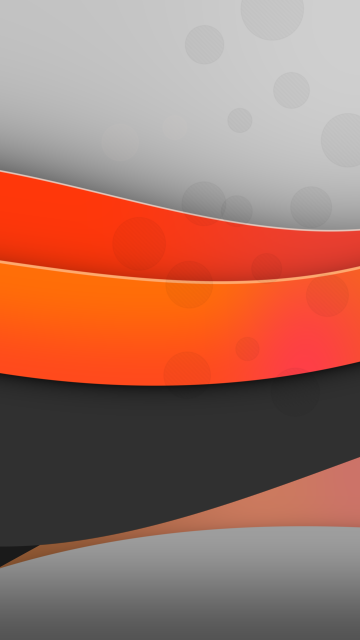
This background is drawn by a Shadertoy shader. Its source:

```glsl
// Draws layered flowing ribbons in grey, red, orange and charcoal with faint hatched discs.

const vec3 RED = vec3(1.0, 0.215, 0.04);
const vec3 CRIMSON = vec3(0.93, 0.25, 0.19);
const vec3 ORANGE = vec3(1.0, 0.43, 0.03);
const vec3 CORAL = vec3(1.0, 0.29, 0.11);
const vec3 PINK = vec3(1.0, 0.23, 0.30);
const vec3 BRONZE = vec3(0.57, 0.35, 0.20);
const vec3 CLAY = vec3(0.80, 0.48, 0.37);
const vec3 CHARCOAL = vec3(0.19);
const vec3 PEACH = vec3(1.0, 0.68, 0.45);
const vec3 PALE = vec3(0.92, 0.84, 0.80);

// Cubic height curve: k.x + k.y x + k.z x^2 + k.w x^3
float curve(float x, vec4 k) {
    return k.x + x * (k.y + x * (k.z + x * k.w));
}

// Smooth coverage of the region where d is negative
float fill(float d, float px) {
    return smoothstep(px, -px, d);
}

// Brightness factor that dims close to an edge, at distance d
float shade(float d, float depth, float reach) {
    return 1.0 - depth * exp(-max(d, 0.0) / reach);
}

float glow(vec2 p, vec2 center, float radius) {
    vec2 q = (p - center) / radius;
    return exp(-dot(q, q));
}

float hash(float n) {
    return fract(sin(n * 127.1) * 43758.5);
}

// Signed tint of one disc: soft body, fine diagonal hatch, thin rim
float disc(vec2 p, vec2 center, float radius, float px) {
    float d = length(p - center) - radius;
    float hatch = 0.5 + 0.5 * sin((p.x + p.y) * 900.0);
    float rim = fill(abs(d) - 0.0008, px);
    return fill(d, px) * (0.8 + 0.3 * hatch) + 0.6 * rim;
}

// Discs spread on a golden-angle spiral, some lighter than the ground
vec3 addDiscs(vec3 color, vec2 p, float px) {
    for (int i = 0; i < 17; i++) {
        float n = float(i);
        float angle = n * 2.4 + 0.6;
        vec2 spread = vec2(0.052, 0.082) * sqrt(n);
        vec2 center = vec2(0.37, 0.67) + spread * vec2(cos(angle), sin(angle));
        float radius = mix(0.017, 0.05, hash(n + 3.0));
        float tint = disc(p, center, radius, px);
        bool isLight = hash(n + 41.0) > 0.78;
        color = isLight ? mix(color, PALE, 0.05 * tint) : color * (1.0 - 0.04 * tint);
    }
    return color;
}

void mainImage(out vec4 fragColor, in vec2 fragCoord) {
    vec2 uv = fragCoord / iResolution.xy;
    vec2 p = fragCoord / iResolution.y;
    float px = 0.75 / iResolution.y;

    // Heights above each ribbon edge
    float redD = uv.y - curve(uv.x, vec4(0.733, -0.105, -0.104, 0.117));
    float orangeD = uv.y - curve(uv.x, vec4(0.591, -0.082, 0.006, 0.067));
    float darkD = uv.y - curve(uv.x, vec4(0.417, -0.089, 0.096, 0.011));
    float underD = uv.y - curve(uv.x, vec4(0.146, -0.001, 0.216, -0.075));
    float clayD = max(underD, uv.y - (0.114 + 0.31 * uv.x));
    float floorD = uv.y - curve(uv.x, vec4(0.112, 0.171, -0.128, 0.021));

    // Pale grey backdrop, shadowed above the red ribbon
    float grey = 0.765 + 0.05 * glow(uv, vec2(1.0, 0.92), 0.5);
    vec3 color = vec3(grey * shade(redD, mix(0.44, 0.30, uv.x), 0.062));

    // Red ribbon
    vec3 red = mix(RED, CRIMSON, smoothstep(0.2, 0.95, uv.x));
    red *= shade(orangeD, 0.22, 0.022);
    color = mix(color, red, fill(redD, px));
    color = mix(color, PALE, 0.85 * fill(abs(redD) - 0.0013, px));

    // Orange ribbon with a pink glow low on the right
    vec3 orange = mix(CORAL, ORANGE, smoothstep(0.0, 0.16, darkD));
    orange = mix(orange, CRIMSON + vec3(0.0, 0.12, 0.0), 0.55 * smoothstep(0.5, 1.0, uv.x));
    orange = mix(orange, PINK, 0.85 * glow(uv, vec2(0.85, 0.405), 0.17));
    color = mix(color, orange, fill(orangeD, px));
    color = mix(color, PEACH, 0.95 * fill(abs(orangeD) - 0.0022, px));

    // Charcoal ribbon and its deep underside
    vec3 dark = CHARCOAL * shade(-darkD, 0.6, 0.014);
    color = mix(color, dark, fill(darkD, px));
    color = mix(color, vec3(0.10), fill(underD, px));

    // Clay ribbon
    vec3 clay = mix(BRONZE, CLAY, smoothstep(0.0, 0.75, uv.x));
    clay += vec3(0.0, -0.03, 0.04) * glow(uv, vec2(1.0, 0.27), 0.15);
    clay *= shade(floorD, 0.13, 0.012);
    color = mix(color, clay, fill(clayD, px));

    // Grey floor, fading down
    float floorGrey = mix(0.32, 0.62, smoothstep(-0.02, 0.18, uv.y));
    color = mix(color, vec3(floorGrey), fill(floorD, px));

    fragColor = vec4(addDiscs(color, p, px), 1.0);
}
```
